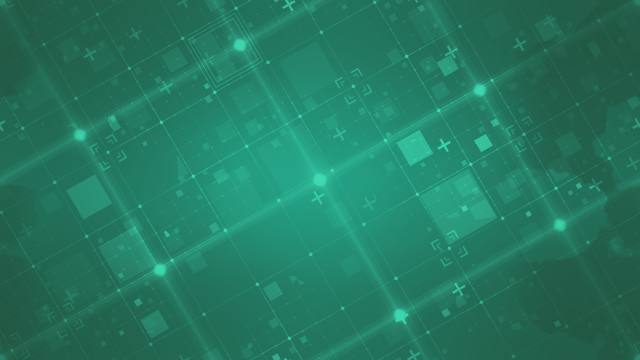
Write a WebGL 2 fragment shader that draws this background.

```glsl
#version 300 es
precision highp float;

uniform vec2 u_resolution;
out vec4 outColor;

#define DARK vec3(0.13, 0.31, 0.235)
#define BRIGHT vec3(0.14, 0.635, 0.525)
#define GLOW vec3(0.24, 0.86, 0.70)
#define CELLS_PER_WIDTH 10.3
#define MAJOR_STEP vec2(3.0, 2.5)
#define MINOR_OFFSET vec2(0.25, 0.04)
#define HAIRLINE 0.006
#define FRAME_DENSITY 0.08
#define BRACKET_DENSITY 0.11
#define PLUS_DENSITY 0.22

float pixel;

vec3 hash3(vec2 key, float seed) {
    vec3 p = fract(key.xyx * vec3(0.1031, 0.1030, 0.0973) + seed * 0.137);
    p += dot(p, p.yxz + 33.33);
    return fract((p.xxy + p.yzz) * p.zyx);
}

// Cell identity that repeats with the canvas; n is the subdivision of the grid
vec3 cellHash(vec2 id, float n, float seed) {
    vec2 key = vec2(5.0 * id.x - 3.0 * id.y, 5.0 * id.x + 9.0 * id.y);
    return hash3(floor(mod(key + 0.5, 60.0 * n)), seed);
}

float wrapNoise(vec2 p, vec2 period) {
    p *= period;
    vec2 i = floor(p), f = fract(p);
    f = f * f * (3.0 - 2.0 * f);
    vec2 a = mod(i, period), b = mod(i + 1.0, period);
    return mix(mix(hash3(a, 9.0).x, hash3(vec2(b.x, a.y), 9.0).x, f.x),
               mix(hash3(vec2(a.x, b.y), 9.0).x, hash3(b, 9.0).x, f.x), f.y);
}

float fbm(vec2 p) {
    float sum = 0.0, amp = 0.5;
    vec2 period = vec2(8.0, 5.0);
    for (int i = 0; i < 5; i++) {
        sum += amp * wrapNoise(p, period);
        period *= 2.0;
        amp *= 0.5;
    }
    return sum;
}

float fill(float d) { return clamp(0.5 - d / pixel, 0.0, 1.0); }
float stroke(float d, float halfWidth) { return fill(abs(d) - halfWidth); }
float box(vec2 p) { return max(abs(p.x), abs(p.y)); }

// Signed offset from the nearest multiple of size
vec2 nearest(vec2 p, vec2 size) { return (fract(p / size + 0.5) - 0.5) * size; }

float gridLines(vec2 d) { return max(stroke(d.x, HAIRLINE), stroke(d.y, HAIRLINE)); }

// Translucent squares, from large panels to specks
float panels(vec2 m, float clusters) {
    float light = 0.0;
    for (int i = 0; i < 3; i++) {
        float n = exp2(float(i));
        vec2 id = floor(m * n);
        vec3 pick = cellHash(id, n, 1.0 + float(i)), look = cellHash(id, n, 11.0 + float(i));
        float halfSize = mix(0.13, 0.46 - 0.12 * float(i), look.x * look.x);
        vec2 local = fract(m * n) - 0.5 - (pick.yz - 0.5) * (0.96 - 2.0 * halfSize);
        float density = i == 0 ? 0.42 : 0.26 * clusters;
        float alpha = 0.09 + 0.06 * float(i) + 0.6 * pow(look.y, 7.0);
        light += step(pick.x, density) * alpha * fill((box(local) - halfSize) / n);
    }
    return light;
}

// Double frames in cells, double corner brackets on nodes, plus signs
float markers(vec2 m) {
    vec2 local = fract(m) - 0.5;
    float edge = box(local);
    float frame = 0.4 * stroke(edge - 0.44, 0.008) + 0.3 * stroke(edge - 0.38, 0.012);
    float light = frame * step(cellHash(floor(m), 1.0, 21.0).x, FRAME_DENSITY);

    vec2 node = floor(m + 0.5), q = abs(m - node);
    float corner = smoothstep(0.07, 0.09, min(q.x, q.y));
    float bracket = stroke(box(q) - 0.21, 0.012) + 0.7 * stroke(box(q) - 0.145, 0.01);
    light += 0.5 * bracket * corner * step(cellHash(node, 1.0, 22.0).x, BRACKET_DENSITY);

    vec3 pick = cellHash(floor(m), 1.0, 23.0);
    q = abs(local - (pick.yz - 0.5) * 0.6);
    float plus = fill(max(min(q.x, q.y) - 0.018, max(q.x, q.y) - 0.115));
    return light + plus * mix(0.25, 0.9, pick.y) * step(pick.x, PLUS_DENSITY);
}

// Blurred bands, thin streaks beside them and glowing crossings
float majorGrid(vec2 cell) {
    vec2 d = nearest(cell, MAJOR_STEP);
    vec2 band = exp(-d * d / 0.005);
    float light = 0.2 * band.x + 0.24 * band.y;
    light += 0.16 * gridLines(d) + 0.12 * gridLines(abs(d) - vec2(0.11, 0.09));
    float r = length(d);
    return light + 0.6 * (1.0 - smoothstep(0.06, 0.13, r)) + 0.28 * exp(-r * r * 22.0);
}

float minorGrid(vec2 m, float wear) {
    vec2 d = nearest(m, vec2(1.0));
    vec2 halfStep = nearest(m, vec2(0.5));
    vec2 quarter = nearest(m, vec2(0.25));
    float light = 0.26 * gridLines(d) * mix(0.6, 1.2, wear);
    light += 0.09 * gridLines(halfStep) * wear + 0.05 * gridLines(quarter) * wear;
    light += 0.28 * fill(length(quarter) - 0.013) * wear;
    return light + 0.65 * fill(length(d) - 0.028);
}

void main() {
    vec2 p = gl_FragCoord.xy / u_resolution;
    pixel = CELLS_PER_WIDTH / u_resolution.x;

    // Tilted grid with whole numbers of cells along each canvas edge
    vec2 cell = vec2(9.0 * p.x + 3.0 * p.y, 5.0 * (p.y - p.x));
    vec2 minor = cell - MINOR_OFFSET;

    // Wrapping vignette with ragged dark patches toward the right
    vec2 s = sin(3.14159265 * (p - 0.5));
    float shade = exp(-dot(s * s, vec2(0.95, 0.8)));
    float cloud = fbm(p);
    float side = smoothstep(0.55, 0.95, cos(6.2831853 * (p.x - 0.93)));
    float patches = smoothstep(0.47, 0.51, cloud) * side;
    shade *= (1.0 - 0.45 * patches) * (0.9 + 0.2 * cloud);

    // Overlay light fades with the vignette
    float wear = smoothstep(0.25, 0.75, wrapNoise(p, vec2(9.0, 6.0)));
    float light = panels(minor, wear) + markers(minor);
    light += majorGrid(cell) + minorGrid(minor, wear);
    light *= mix(0.25, 1.0, smoothstep(0.1, 0.6, shade));

    vec3 color = mix(DARK, BRIGHT, clamp(shade, 0.0, 1.0));
    outColor = vec4(mix(color, GLOW, clamp(light, 0.0, 0.95)), 1.0);
}
```
